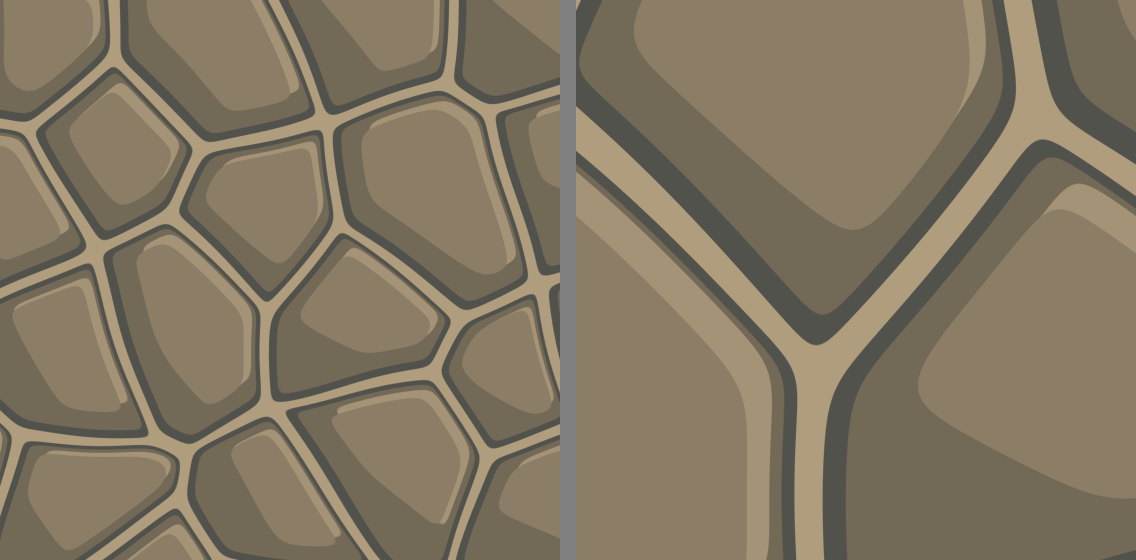
Left: the whole. Right: its middle third, enlarged.
Reproduce this texture procedurally as a Shadertoy shader.

```glsl
#define STONES 3.6
#define JITTER 0.66
#define SIZE_SPREAD 0.2
#define MORTAR 0.031
#define OUTLINE_THIN 0.022
#define OUTLINE_THICK 0.058
#define RIM 0.012
#define HIGHLIGHT 0.085
#define SHADE 0.15
#define TILT 0.07
#define LIGHT_DIR vec2(0.68, 0.73)
#define ROUNDING vec4(0.022, 0.022, 0.026, 0.034)

const vec3 mortarColor = vec3(0.685, 0.615, 0.49);
const vec3 outlineColor = vec3(0.32, 0.32, 0.30);
const vec3 shadeColor = vec3(0.45, 0.41, 0.34);
const vec3 highlightColor = vec3(0.645, 0.578, 0.465);
const vec3 faceColor = vec3(0.55, 0.49, 0.40);

float hash(vec2 p) {
    return fract(sin(dot(p, vec2(127.1, 311.7))) * 43758.5453);
}

// 0 for a full stone, up to 1 for a small one
float smallness(vec2 id) {
    return pow(hash(id + 31.7), 4.0);
}

// Stone centre on a jittered grid with staggered rows
vec2 site(vec2 id) {
    vec2 jitter = vec2(hash(id + 3.1), hash(id + 17.9)) - 0.5;
    return id + vec2(0.5 * mod(id.y, 2.0), 0.0) + JITTER * jitter;
}

vec2 nearestStone(vec2 p) {
    vec2 base = floor(p), best = base;
    float bestPower = 1e3;
    for (int y = -2; y <= 2; y++)
    for (int x = -2; x <= 2; x++) {
        vec2 id = base + vec2(x, y);
        vec2 d = p - site(id);
        float power = dot(d, d) + SIZE_SPREAD * smallness(id);
        if (power < bestPower) { bestPower = power; best = id; }
    }
    return best;
}

// Rounded inside distances of the layers: stone, body, highlight, face
vec4 stoneLayers(vec2 p, vec2 id) {
    vec2 center = site(id);
    float small = smallness(id);
    float scale = mix(1.0, 0.5, small);
    vec4 sum = vec4(0.0);

    for (int y = -2; y <= 2; y++)
    for (int x = -2; x <= 2; x++) {
        if (x == 0 && y == 0) continue;
        vec2 other = id + vec2(x, y);
        vec2 span = site(other) - center;
        float gap = length(span);
        vec2 normal = span / gap;
        float shift = SIZE_SPREAD * (smallness(other) - small) / (2.0 * gap);
        vec2 q = p - center - normal * (0.5 * gap + shift);
        float tilt = TILT * (hash(id * 1.7 + other) - 0.5);
        float edge = -dot(q, normal) + tilt * dot(q, vec2(-normal.y, normal.x));

        // Each edge is inset by how far it faces the light
        float lit = 0.5 + 0.5 * dot(normal, LIGHT_DIR);
        float away = 1.0 - lit;
        float body = MORTAR + mix(OUTLINE_THICK, OUTLINE_THIN, lit) * mix(1.0, 0.8, small);
        float shade = body + SHADE * scale * away * away;
        vec4 inset = vec4(MORTAR, body,
                          shade + RIM + 0.06 * away,
                          shade + HIGHLIGHT * scale * lit);
        sum += exp((inset - edge) / ROUNDING);
    }

    // Slanted shadow across the lower left
    float angle = mix(0.45, 1.25, hash(id + 53.3));
    float reach = mix(0.14, 0.27, hash(id + 71.9)) * scale;
    float cut = dot(p - center, vec2(cos(angle), sin(angle))) + reach;
    sum.zw += exp(-vec2(cut - 0.03, cut) / ROUNDING.zw);
    return -ROUNDING * log(sum);
}

void mainImage(out vec4 fragColor, in vec2 fragCoord) {
    vec2 p = fragCoord / iResolution.y * STONES + vec2(4.3, 7.6);
    p += 0.018 * sin(p.yx * 5.0 + vec2(0.7, 2.1));

    float aa = 0.75 * STONES / iResolution.y;
    vec4 cover = smoothstep(-aa, aa, stoneLayers(p, nearestStone(p)));

    vec3 color = mix(mortarColor, outlineColor, cover.x);
    color = mix(color, shadeColor, cover.y);
    color = mix(color, highlightColor, cover.z);
    color = mix(color, faceColor, cover.w);
    fragColor = vec4(color, 1.0);
}
```
